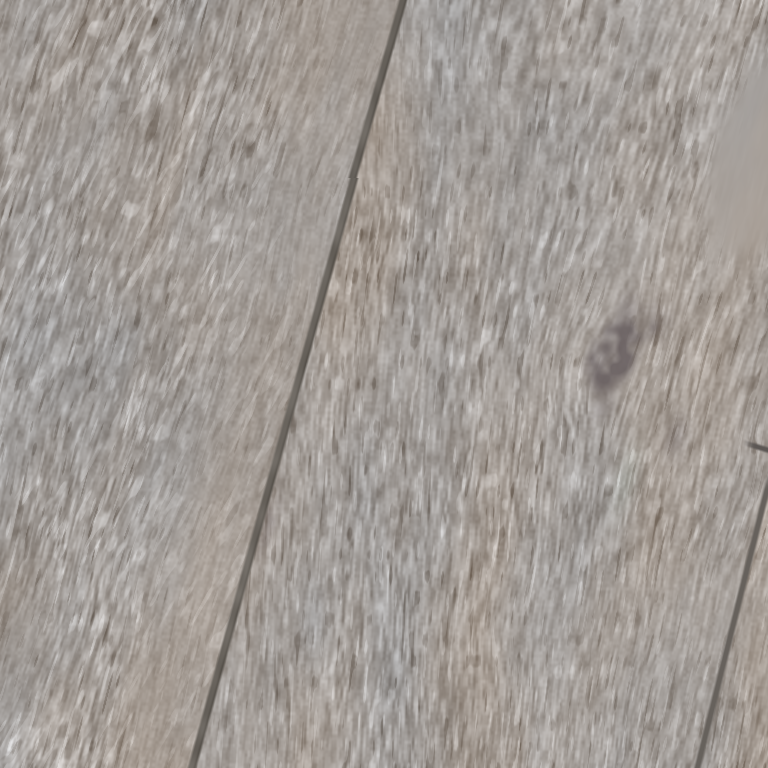
Write a Shadertoy shader that draws this texture.

```glsl
// Weathered grey-brown oak planks with slanted grain, dark seams and a knot.

float hash(vec2 p) {
    vec3 q = fract(vec3(p.xyx) * 0.1031);
    q += dot(q, q.yzx + 33.33);
    return fract((q.x + q.y) * q.z);
}

float noise(vec2 p) {
    vec2 i = floor(p), f = fract(p);
    f = f * f * (3.0 - 2.0 * f);
    return mix(mix(hash(i), hash(i + vec2(1, 0)), f.x),
               mix(hash(i + vec2(0, 1)), hash(i + vec2(1, 1)), f.x), f.y);
}

float fbm(vec2 p) {
    float sum = 0.0, gain = 0.53;
    for (int i = 0; i < 4; i++) {
        sum += gain * noise(p);
        p = p * 2.03 + 17.7;
        gain *= 0.5;
    }
    return sum;
}

// Soft elliptical spot, 1 at its centre, leaning to the right.
float spot(vec2 p, vec2 centre, vec2 radius) {
    vec2 d = p - centre;
    d.x -= 0.25 * d.y;
    d /= radius;
    return exp(-dot(d, d));
}

// Coverage of a seam, given the horizontal distance to its axis.
float seam(float dist, float halfWidth) {
    float soft = 0.0016 + 0.5 / iResolution.y;
    return 1.0 - smoothstep(halfWidth - soft, halfWidth + soft, abs(dist));
}

void mainImage(out vec4 fragColor, in vec2 fragCoord) {
    vec2 p = fragCoord / iResolution.xy;

    // Plank layout: the long seam has a small jog near the top.
    float seamX = p.y < 0.768 ? 0.25 + 0.275 * p.y : 0.459 + 0.285 * (p.y - 0.768);
    float seamDist = p.x - seamX;
    float sideDist = p.x - 0.908 - 0.25 * p.y;
    float isLeft = step(seamDist, 0.0);
    float plank = isLeft * 7.0 + step(0.0, sideDist) * step(p.y, 0.42) * 13.0;

    // Grain coordinates: across and along the fibres, parting round the knot.
    vec2 knot = vec2(0.797, 0.535);
    float lean = mix(mix(0.07, 0.26, smoothstep(0.5, 1.0, p.x)), 0.27, isLeft);
    float across = p.x - lean * (p.y - 0.4);
    across += 0.02 * noise(p * vec2(5.0, 4.0) + plank);
    across += 0.006 * noise(p * vec2(14.0, 11.0) + plank);
    across -= 0.45 * (p.x - knot.x) * spot(p, knot, vec2(0.06, 0.09));
    vec2 g = vec2(across, p.y) + plank;

    float fine = noise(g * vec2(290.0, 62.0)) - 0.5;
    float fibre = noise(g * vec2(165.0, 30.0) + 5.0) - 0.5;
    float streak = fbm(g * vec2(38.0, 9.0)) - 0.5;
    float blotch = fbm(p * vec2(5.0, 4.0) + plank) - 0.5;
    float speckle = noise(p * 240.0) - 0.5;

    // Grain strength: calm beside the seam and in the worn upper right.
    float calm = isLeft * smoothstep(-0.15, -0.08, seamDist) * 0.4;
    float worn = smoothstep(0.25, 0.6, spot(p, vec2(1.0, 0.80), vec2(0.08, 0.15)));
    float strength = (1.0 - calm) * (1.0 - 0.92 * worn);
    strength *= 0.65 + 0.8 * noise(p * vec2(8.0, 6.0) + 4.0);

    float tone = 0.609 + 0.085 * blotch + 0.010 * (1.0 - isLeft) * smoothstep(0.5, 0.8, p.x);
    tone += strength * (0.14 * fine + 0.105 * fibre + 0.05 * streak);
    tone += 0.05 * speckle * (1.0 - worn);

    // Pale flecks that cut diagonally across the left plank.
    vec2 f = vec2(p.x - 0.55 * p.y, p.y + 0.3 * p.x);
    float fleck = smoothstep(0.62, 0.82, noise(f * vec2(150.0, 36.0)));
    float fleckZone = isLeft * smoothstep(0.5, 0.7, noise(p * vec2(9.0, 6.0) + 2.0));
    fleckZone = max(fleckZone, isLeft * spot(p, vec2(0.22, 0.5), vec2(0.08, 0.25)));
    tone += 0.09 * fleck * fleckZone * (1.0 - calm);

    // Crisp short fibres: pale ridges and dark pores.
    float ridge = smoothstep(0.74, 0.88, noise(g * vec2(200.0, 32.0) + 91.0));
    float pore = smoothstep(0.76, 0.90, noise(g * vec2(210.0, 36.0) + 51.0));
    tone += (0.07 * ridge - 0.085 * pore) * strength;

    // Tint drifts from tan to lilac grey.
    float warmth = 0.026 + 0.05 * (fbm(g * vec2(9.0, 3.0) + 8.0) - 0.5);
    warmth -= 0.06 * (tone - 0.61);
    warmth -= 0.014 * spot(p, vec2(0.1, 0.5), vec2(0.12, 0.15));
    vec3 color = tone + vec3(1.0, 0.0, -1.0) * warmth - vec3(0.0, 0.002, 0.0);

    // Knot with a mottled core, a side branch and faint stains below.
    float mottle = 0.45 + 1.0 * noise(p * vec2(95.0, 75.0));
    float core = smoothstep(0.2, 0.75, spot(p, knot, vec2(0.034, 0.050)));
    float stain = 0.75 * core * mottle;
    stain += 0.45 * mottle * spot(p, vec2(0.842, 0.575), vec2(0.022, 0.022));
    stain += 0.35 * spot(p, vec2(0.815, 0.595), vec2(0.014, 0.025));
    stain += 0.28 * spot(p, vec2(0.785, 0.470), vec2(0.016, 0.018));
    stain += 0.28 * spot(p, vec2(0.880, 0.430), vec2(0.014, 0.025));
    stain += 0.30 * mottle * spot(p, vec2(0.350, 0.320), vec2(0.010, 0.045));
    color = mix(color, vec3(0.40, 0.365, 0.37), clamp(stain, 0.0, 0.85));
    color += 0.06 * spot(p, vec2(0.815, 0.375), vec2(0.015, 0.045)) * vec3(0.6, 1.0, 1.0);

    // Seams: grey grooves, darkest along the right edge.
    vec3 groove = vec3(0.42, 0.40, 0.375) + 0.08 * (noise(p * vec2(90.0, 40.0)) - 0.5);
    groove -= 0.06 * smoothstep(0.0, 0.004, seamDist);
    color = mix(color, groove, seam(seamDist, 0.0052));
    float sideSeam = seam(sideDist, 0.0040) * smoothstep(0.40, 0.36, p.y);
    color = mix(color, vec3(0.40, 0.38, 0.36), sideSeam);
    float crack = seam(p.y - 0.42 + 0.3 * (p.x - 0.98), 0.0035) * smoothstep(0.965, 0.985, p.x);
    color = mix(color, vec3(0.36, 0.34, 0.33), crack);

    fragColor = vec4(clamp(color, 0.0, 1.0), 1.0);
}
```
